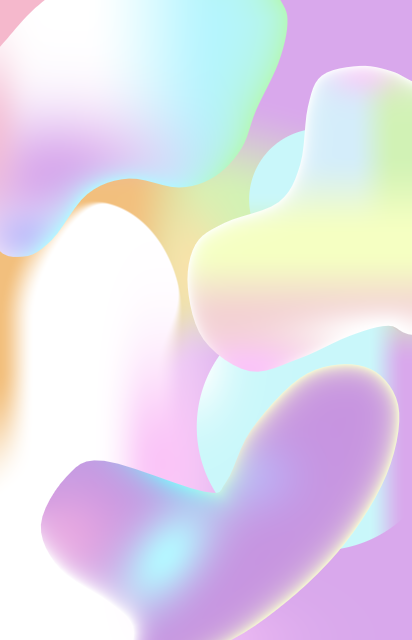
A Shadertoy shader for this background:

```glsl
// Soft pastel gradient backdrop with three glossy fluid blobs over white, lilac and aqua.

// Canvas frame: height is 1, width is ASPECT
const float ASPECT = 0.645;
const int POINTS = 18;
const int STEPS = 6;

// Palette
const vec3 WHITE = vec3(1.0);
const vec3 LILAC = vec3(0.85, 0.66, 0.925);
const vec3 VIOLET = vec3(0.78, 0.58, 0.88);
const vec3 PERIWINKLE = vec3(0.73, 0.71, 0.98);
const vec3 AQUA = vec3(0.71, 0.96, 1.0);
const vec3 PALE_AQUA = vec3(0.79, 0.97, 0.98);
const vec3 MINT = vec3(0.71, 0.97, 0.74);
const vec3 LIME = vec3(0.82, 0.95, 0.71);
const vec3 LEMON = vec3(0.96, 1.0, 0.76);
const vec3 CREAM = vec3(0.96, 0.97, 0.83);
const vec3 APRICOT = vec3(0.95, 0.75, 0.49);
const vec3 SAND = vec3(0.97, 0.89, 0.66);
const vec3 PEACH = vec3(0.95, 0.82, 0.82);
const vec3 ROSE = vec3(0.96, 0.72, 0.80);
const vec3 PINK = vec3(0.98, 0.77, 0.97);

// Spline knots of the blob outlines
const vec2 TOP_BLOB[POINTS] = vec2[](
    vec2(.07, 1.), vec2(.195, 1.078), vec2(.391, 1.065), vec2(.439, 1.), vec2(.45, .963), vec2(.436, .902),
    vec2(.401, .828), vec2(.378, .768), vec2(.336, .724), vec2(.28, .707), vec2(.202, .721), vec2(.137, .697),
    vec2(.081, .625), vec2(.036, .599), vec2(-.013, .622), vec2(-.078, .766), vec2(-.052, .87), vec2(0., .927));
const vec2 SIDE_BLOB[POINTS] = vec2[](
    vec2(.651, .87), vec2(.612, .889), vec2(.563, .897), vec2(.504, .882), vec2(.482, .833), vec2(.47, .743),
    vec2(.436, .684), vec2(.352, .652), vec2(.306, .618), vec2(.294, .551), vec2(.319, .469), vec2(.391, .42),
    vec2(.469, .44), vec2(.547, .475), vec2(.608, .491), vec2(.651, .476), vec2(.781, .479), vec2(.781, .805));
const vec2 LOW_BLOB[POINTS] = vec2[](
    vec2(.163, .28), vec2(.104, .255), vec2(.064, .18), vec2(.094, .111), vec2(.169, .06), vec2(.208, .021),
    vec2(.215, -.042), vec2(.345, -.008), vec2(.449, .06), vec2(.54, .151), vec2(.605, .258), vec2(.625, .355),
    vec2(.596, .413), vec2(.54, .431), vec2(.469, .409), vec2(.393, .328), vec2(.354, .247), vec2(.319, .232));

// Signed distance to a closed Catmull-Rom outline
float outline(vec2 p, vec2 k[POINTS]) {
    float nearest = 1e3, side = 1.0;
    vec2 a = k[0];
    for (int i = 0; i < POINTS; i++) {
        vec2 k0 = k[(i + POINTS - 1) % POINTS], k1 = k[i];
        vec2 k2 = k[(i + 1) % POINTS], k3 = k[(i + 2) % POINTS];
        for (int j = 1; j <= STEPS; j++) {
            float t = float(j) / float(STEPS);
            vec2 b = k1 + 0.5 * t * (k2 - k0 + t * (2.0 * k0 - 5.0 * k1 + 4.0 * k2 - k3
                   + t * (3.0 * (k1 - k2) + k3 - k0)));
            vec2 e = b - a, w = p - a;
            vec2 r = w - e * clamp(dot(w, e) / dot(e, e), 0.0, 1.0);
            nearest = min(nearest, dot(r, r));
            if ((a.y > p.y) != (b.y > p.y) && p.x < a.x + e.x * (p.y - a.y) / e.y) side = -side;
            a = b;
        }
    }
    return side * sqrt(nearest);
}

float cover(float d) { return clamp(0.5 - d * iResolution.y, 0.0, 1.0); }

float rim(float d, float width) { return exp(min(d, 0.0) / width); }

float glow(vec2 p, vec2 centre, vec2 radius) {
    vec2 q = (p - centre) / radius;
    return exp(-dot(q, q));
}

vec3 backdrop(vec2 p) {
    // Apricot to lime under lilac, fading to white at lower left
    vec3 warm = mix(APRICOT, LIME, smoothstep(0.2, 0.33, p.x));
    warm = mix(warm, SAND, glow(p, vec2(0.3, 0.58), vec2(0.06, 0.1)));
    vec3 c = mix(warm, LILAC, smoothstep(0.69, 0.86, p.y + 0.25 * max(p.x - 0.36, 0.0)));
    c = mix(c, ROSE, 1.0 - smoothstep(0.08, 0.2, p.x + max(0.85 - p.y, 0.0)));
    vec3 low = mix(WHITE, LILAC, smoothstep(0.12, 0.42, p.x));
    low = mix(low, PINK, 0.5 * glow(p, vec2(0.34, 0.0), vec2(0.12, 0.06)));
    c = mix(low, c, smoothstep(0.22 + 0.7 * min(p.x, 0.3), 0.42 + 0.4 * min(p.x, 0.3), p.y));

    // White arch: crisp crown, soft left flank
    vec2 q = (p - vec2(0.143, 0.499)) / vec2(0.144, 0.188);
    float arch = (length(vec2(q.x, max(q.y, 0.0))) - 1.0) * 0.144;
    float softness = mix(0.055, 0.003, smoothstep(0.05, 0.17, p.x));
    softness += 0.04 * (1.0 - smoothstep(0.42, 0.56, p.y)) * step(0.143, p.x);
    c = mix(c, WHITE, smoothstep(0.0, softness, -arch));
    c = mix(c, PINK, glow(p, vec2(0.255, 0.275), vec2(0.09, 0.16)) * smoothstep(0.14, 0.23, p.x));

    // Aqua discs tucked behind the blobs
    float disc = length(p - vec2(0.501, 0.688)) - 0.111;
    c = mix(c, PALE_AQUA, cover(disc) * smoothstep(0.62, 0.7, p.y));
    disc = length(p - vec2(0.501, 0.333)) - 0.193;
    vec3 pool = mix(PALE_AQUA, WHITE, glow(p, vec2(0.3, 0.44), vec2(0.06, 0.09)));
    return mix(c, pool, cover(disc) * (1.0 - smoothstep(0.575, 0.635, p.x)));
}

vec3 topBlob(vec2 p, float d) {
    vec3 c = mix(WHITE, AQUA, smoothstep(0.13, 0.35, p.x));
    c = mix(c, LILAC, glow(p, vec2(0.09, 0.725), vec2(0.17, 0.1)));
    c = mix(c, ROSE, 0.7 * glow(p, vec2(-0.01, 0.8), vec2(0.04, 0.12)));
    c = mix(c, PERIWINKLE, 0.8 * glow(p, vec2(0.045, 0.63), vec2(0.06, 0.045)));
    c = mix(c, AQUA, rim(d, 0.022) * (1.0 - smoothstep(0.7, 0.8, p.y)) * smoothstep(0.0, 0.08, p.x));
    return mix(c, MINT, rim(d, 0.035) * smoothstep(0.26, 0.38, p.x));
}

vec3 sideBlob(vec2 p, float d) {
    vec3 c = mix(PEACH, LEMON, smoothstep(0.5, 0.61, p.y));
    vec3 crown = mix(vec3(0.83, 0.93, 0.98), LIME, smoothstep(0.55, 0.62, p.x));
    c = mix(c, crown, smoothstep(0.63, 0.76, p.y));
    c = mix(c, PINK, 0.8 * glow(p, vec2(0.57, 0.89), vec2(0.06, 0.04)));
    c = mix(c, PINK, glow(p, vec2(0.39, 0.425), vec2(0.12, 0.045)));
    c = mix(c, WHITE, 0.9 * glow(p, vec2(0.59, 0.48), vec2(0.12, 0.035)));
    return mix(c, WHITE, 0.85 * rim(d, 0.012) * (1.0 - glow(p, vec2(0.39, 0.42), vec2(0.08))));
}

vec3 lowBlob(vec2 p, float d) {
    vec3 c = mix(VIOLET, vec3(0.9, 0.65, 0.88), glow(p, vec2(0.1, 0.16), vec2(0.09, 0.08)));
    c = mix(c, PERIWINKLE, 0.65 * glow(p, vec2(0.4, 0.255), vec2(0.07, 0.06)));
    vec2 slant = vec2(p.x - 0.45 * (p.y - 0.12), p.y);
    c = mix(c, AQUA, glow(slant, vec2(0.255, 0.13), vec2(0.065, 0.085)));
    c = mix(c, vec3(0.5, 0.94, 0.99), rim(d, 0.022) * glow(p, vec2(0.29, 0.23), vec2(0.11, 0.07)));
    c = mix(c, WHITE, rim(d, 0.02) * (1.0 - smoothstep(0.1, 0.22, p.y)) * (1.0 - smoothstep(0.2, 0.27, p.x)));
    return mix(c, CREAM, rim(d, 0.016) * smoothstep(0.24, 0.44, p.x + 0.3 * max(0.1 - p.y, 0.0)));
}

void mainImage(out vec4 fragColor, in vec2 fragCoord) {
    vec2 p = fragCoord / iResolution.xy * vec2(ASPECT, 1.0);
    vec3 c = backdrop(p);
    float top = outline(p, TOP_BLOB), side = outline(p, SIDE_BLOB), low = outline(p, LOW_BLOB);
    c = mix(c, topBlob(p, top), cover(top));
    c = mix(c, sideBlob(p, side), cover(side));
    c = mix(c, lowBlob(p, low), cover(low));
    fragColor = vec4(c, 1.0);
}
```
